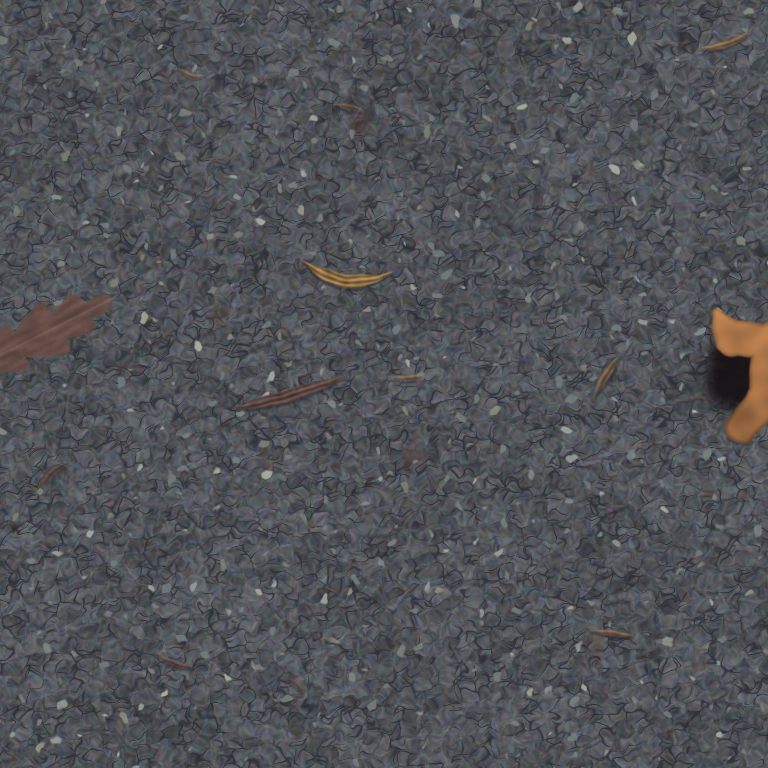
This texture is drawn by a Shadertoy shader. Its source:

```glsl
// Weathered asphalt with pale stone chips, dark crevices and a few fallen leaves.
const vec3 STONE_TINT = vec3(0.965, 1.0, 1.055);
const vec3 CREVICE = vec3(0.155, 0.155, 0.19);
const vec3 CHIP_GREY = vec3(0.47, 0.50, 0.48);
const vec3 CHIP_PALE = vec3(0.72, 0.73, 0.66);
const vec3 RUST = vec3(0.41, 0.30, 0.27);
const vec3 OCHRE = vec3(0.61, 0.47, 0.29);
const vec3 TAN = vec3(0.69, 0.47, 0.29);
const vec3 SHADOW = vec3(0.09, 0.07, 0.08);
const float STONE_TONE = 0.337;   // mean brightness of the stones
const float GRAINS = 54.0;        // stones across the canvas
const float CHIPS = 30.0;         // chip cells across the canvas
const float LITTER = 3.0;         // leaf sliver cells across the canvas
const float GRAIN_TILT = 0.3;     // direction of the crevices
const float SOFT = 0.0022;        // edge softness

vec2 hash2(vec2 p) {
    vec3 h = fract(p.xyx * vec3(0.1031, 0.1030, 0.0973));
    h += dot(h, h.yzx + 33.33);
    return fract((h.xx + h.yz) * h.zy);
}

mat2 rotation(float a) {
    return mat2(cos(a), -sin(a), sin(a), cos(a));
}

float gradientDot(vec2 cell, vec2 f, vec2 corner) {
    float a = 6.2832 * hash2(cell + corner + 200.0).x;
    return dot(vec2(cos(a), sin(a)), f - corner);
}

float noise(vec2 p) {
    vec2 i = floor(p), f = p - i;
    vec2 u = f * f * f * (f * (f * 6.0 - 15.0) + 10.0);
    vec2 e = vec2(0.0, 1.0);
    return mix(mix(gradientDot(i, f, e.xx), gradientDot(i, f, e.yx), u.x),
               mix(gradientDot(i, f, e.xy), gradientDot(i, f, e.yy), u.x), u.y);
}

float cover(float d) {
    return smoothstep(SOFT, -SOFT, d);
}

// Returns the gap to the next stone and the random tone of this stone.
vec2 stones(vec2 p) {
    vec2 cell = floor(p);
    float near = 9.0, next = 9.0, tone = 0.0;
    for (int k = 0; k < 9; k++) {
        vec2 id = cell + vec2(k % 3, k / 3) - 1.0;
        vec2 h = hash2(id + 50.0);
        float d = length(id + h - p);
        if (d < near) { next = near; near = d; tone = fract(h.x * 7.0 + h.y * 13.0); }
        else next = min(next, d);
    }
    return vec2(next - near, tone);
}

vec3 asphalt(vec2 p) {
    vec2 warp = vec2(noise(p * 62.0), noise(p * 62.0 + 31.0));
    vec2 q = rotation(GRAIN_TILT) * (p + 0.009 * warp);
    vec2 s = stones(q * GRAINS * vec2(0.95, 1.3));
    float tone = STONE_TONE + 0.085 * (s.y - 0.5) + 0.09 * noise(q * 105.0)
               + 0.085 * noise(q * 190.0 + 9.0) + 0.03 * noise(p * 7.0);
    vec3 col = STONE_TINT * tone;
    col += 0.05 * noise(p * 80.0 + 70.0) * vec3(1.0, 0.1, -0.9);
    col += 0.035 * noise(p * 95.0 + 20.0) * vec3(-0.6, 1.0, -0.3);
    // Broken crevices between stones and along the grain
    float gap = smoothstep(0.2, 0.0, s.x) * smoothstep(-0.15, 0.35, noise(p * 34.0 + 5.0));
    float ridge = smoothstep(0.11, 0.0, abs(noise(q * vec2(42.0, 74.0))));
    ridge *= smoothstep(-0.05, 0.3, noise(q * 40.0 + 80.0));
    col = mix(col, CREVICE, 0.75 * max(gap, ridge));
    // Faint brown stains
    return mix(col, RUST * 0.8, 0.4 * smoothstep(0.42, 0.6, noise(p * 16.0 + 3.0)));
}

vec3 addChips(vec3 col, vec2 p) {
    vec2 cell = floor(p * CHIPS);
    vec2 wobble = 0.004 * vec2(noise(p * 110.0), noise(p * 110.0 + 40.0));
    for (int k = 0; k < 9; k++) {
        vec2 id = cell + vec2(k % 3, k / 3) - 1.0;
        vec2 h = hash2(id + 310.0), g = hash2(id + 520.0);
        vec2 q = rotation(h.x * 3.0 - 0.6) * (p + wobble - (id + h) / CHIPS);
        float size = mix(0.003, 0.0085, g.x * g.x);
        float d = length(q * vec2(1.0, 1.7)) - size;
        vec3 paint = mix(CHIP_GREY, CHIP_PALE, pow(g.y, 4.0));
        paint += 0.06 * (h.y - 0.5) * vec3(1.0, 0.3, -1.2);
        col = mix(col, paint, 0.85 * cover(d) * step(fract(g.x * 17.0 + h.y), 0.48));
    }
    return col;
}

// Paints a bent, pointed strip with a lit ridge and a thin shadow below.
vec3 addSliver(vec3 col, vec2 p, vec2 centre, float angle, vec2 size, float bend, vec3 paint, float alpha) {
    vec2 q = rotation(angle) * (p - centre);
    float t = q.x / size.x;
    float y = q.y - bend * (t * t - 0.5) - 0.002 * noise(p * 50.0);
    float width = size.y * (1.0 - t * t);
    col = mix(col, CREVICE, 0.6 * alpha * cover(abs(y + 0.004) - width));
    float light = 0.92 + 0.22 * sin(y * 900.0) + 0.25 * noise(p * 90.0);
    return mix(col, paint * light, alpha * cover(abs(y) - width));
}

vec3 addLitter(vec3 col, vec2 p) {
    for (int k = 0; k < 9; k++) {
        vec2 id = vec2(k % 3, k / 3);
        vec2 h = hash2(id + 91.0), g = hash2(id + 147.0);
        vec2 size = vec2(mix(0.016, 0.042, g.x), mix(0.003, 0.0055, g.y));
        vec3 paint = mix(RUST, OCHRE, step(0.5, h.y) * 0.75);
        col = addSliver(col, p, (id + 0.15 + 0.7 * h) / LITTER, mix(-0.8, 1.1, g.y),
                        size, 0.012 * (h.x - 0.5), paint, mix(0.5, 0.85, g.x));
    }
    col = addSliver(col, p, vec2(0.375, 0.487), 0.28, vec2(0.075, 0.008), 0.004, RUST, 0.85);
    return addSliver(col, p, vec2(0.452, 0.644), -0.12, vec2(0.06, 0.009), 0.02, OCHRE, 0.95);
}

vec3 addLobedLeaf(vec3 col, vec2 p) {
    vec2 q = rotation(0.47) * (p - vec2(0.055, 0.565));
    float t = q.x / 0.105;
    float lobes = 0.5 + 0.5 * abs(sin(t * 6.0 - abs(q.y) * 70.0));
    float d = abs(q.y) - 0.038 * (1.0 - t * t) * lobes + 0.004 * noise(p * 60.0);
    vec3 paint = RUST * (0.98 + 0.3 * noise(q * vec2(35.0, 110.0)));
    paint += 0.06 * smoothstep(0.003, 0.0, abs(q.y));
    return mix(col, paint, 0.9 * cover(d));
}

float limb(vec2 p, vec2 a, vec2 b, float ra, float rb) {
    vec2 v = b - a;
    float t = clamp(dot(p - a, v) / dot(v, v), 0.0, 1.0);
    return length(p - a - v * t) - mix(ra, rb, t);
}

vec3 addCurledLeaf(vec3 col, vec2 p) {
    vec2 w = p + 0.006 * vec2(noise(p * 32.0), noise(p * 32.0 + 12.0));
    float shade = length((w - vec2(0.955, 0.515)) * vec2(1.0, 0.75));
    col = mix(col, SHADOW, 0.95 * smoothstep(0.055, 0.02, shade));
    float d = limb(w, vec2(0.933, 0.592), vec2(0.953, 0.56), 0.007, 0.023);
    d = min(d, limb(w, vec2(0.953, 0.56), vec2(1.01, 0.555), 0.021, 0.025));
    d = min(d, limb(w, vec2(1.005, 0.56), vec2(0.997, 0.485), 0.024, 0.021));
    d = min(d, limb(w, vec2(0.997, 0.485), vec2(0.965, 0.442), 0.022, 0.02));
    float light = 0.82 + 0.22 * smoothstep(0.42, 0.59, p.y) + 0.2 * noise(p * 38.0);
    light -= 0.2 * smoothstep(-0.007, 0.0, d);
    return mix(col, TAN * light, cover(d));
}

void mainImage(out vec4 fragColor, in vec2 fragCoord) {
    vec2 p = fragCoord / iResolution.xy;
    vec3 col = addChips(asphalt(p), p);
    col = addLitter(col, p);
    col = addLobedLeaf(col, p);
    col = addCurledLeaf(col, p);
    fragColor = vec4(clamp(col, 0.0, 1.0), 1.0);
}
```
